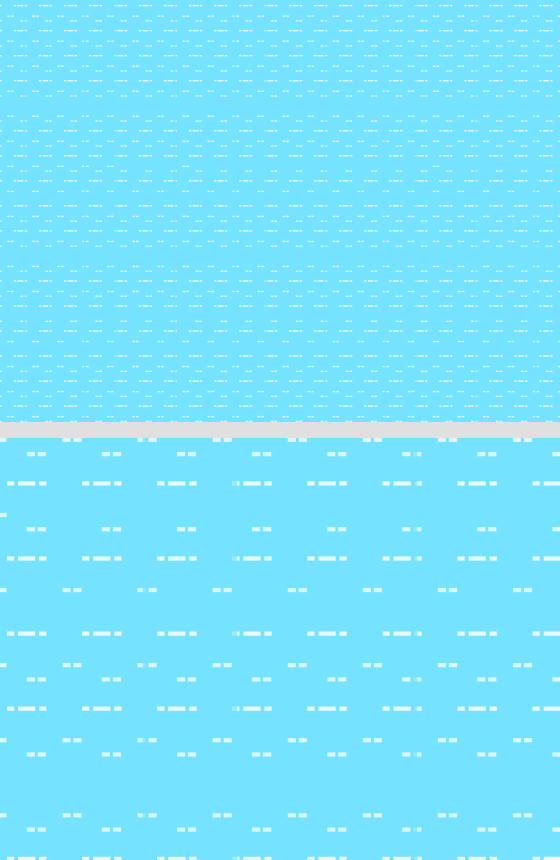
Top, the full canvas; bottom, a detail of the centre.
Write a Shadertoy shader that draws this pattern.

```glsl
// Pale dashes on a sky-blue ground: each square cell holds three staggered
// rows, one dot-dash-dot and two dash pairs. A slow beat against the cell size
// thins some dots and removes some rows, as in coarse resampling.

const vec3 GROUND = vec3(0.46, 0.89, 1.00);
const vec3 INK    = vec3(0.91, 0.985, 1.00);

const float CELLS_DOWN  = 16.86;             // cells over the canvas height
const float HALF_HEIGHT = 0.028;             // all lengths below are in cells

// Centre of each row's motif, from the top left of a cell
const vec2 TRIPLE_AT     = vec2(0.813, 0.225);
const vec2 UPPER_PAIR_AT = vec2(0.417, 0.645);
const vec2 LOWER_PAIR_AT = vec2(0.942, 0.835);

const float LONG_HALF   = 0.115;
const float DOT_HALF    = 0.048;
const float DOT_OFFSET  = 0.214;
const float PAIR_HALF   = 0.054;
const float PAIR_OFFSET = 0.073;
const float PAIR_INK    = 0.88;

// Wear: lost lines recur every BEAT cells
const float BEAT            = 1.2;
const float LOST_ROW        = 0.635;
const float LOST_ROW_REACH  = 0.08;
const vec2  LOST_ROW_RANGE  = vec2(3.0, 15.0);
const float LOST_COLUMN     = 0.985;
const float LOST_COLUMN_HALF = 0.032;
const float LOST_COLUMN_INK = 0.3;
const float PARTIAL_ROW     = 6.0;           // upper pair row that is only part lost

// Smooth coverage of a strip, given the distance from its middle
float strip(float d, float halfWidth, float px) {
    return clamp((halfWidth - abs(d)) / px + 0.5, 0.0, 1.0);
}

// Distance to the nearest lost line
float beatDistance(float x, float phase) {
    float t = (x - phase) / BEAT;
    return abs(t - round(t)) * BEAT;
}

float columnWear(float x, float px) {
    float lost = strip(beatDistance(x, LOST_COLUMN), LOST_COLUMN_HALF, px);
    return mix(1.0, LOST_COLUMN_INK, lost);
}

// 1 where the row survives, 0 where it is lost
float rowKept(float rowY) {
    bool inRange = rowY > LOST_ROW_RANGE.x && rowY < LOST_ROW_RANGE.y;
    return inRange && beatDistance(rowY, LOST_ROW) < LOST_ROW_REACH ? 0.0 : 1.0;
}

// A few columns of the partial row remain
float partialKept(vec2 cell) {
    bool remains = cell.x < 5.0 || mod(cell.x, 10.0) == 7.0;
    return cell.y == PARTIAL_ROW && remains ? 1.0 : 0.0;
}

// Two short dashes either side of the motif centre
float pairDashes(float x, float px) {
    return strip(abs(x) - PAIR_OFFSET, PAIR_HALF, px);
}

void mainImage(out vec4 fragColor, in vec2 fragCoord) {
    float px = CELLS_DOWN / iResolution.y;
    vec2 p = vec2(fragCoord.x, iResolution.y - fragCoord.y) * px;
    float wear = columnWear(p.x, px);

    // Dot, dash, dot
    vec2 cell = round(p - TRIPLE_AT);
    vec2 d = p - TRIPLE_AT - cell;
    float dots = strip(abs(d.x) - DOT_OFFSET, DOT_HALF, px) * wear;
    float ink = max(strip(d.x, LONG_HALF, px), dots);
    ink *= strip(d.y, HALF_HEIGHT, px) * rowKept(cell.y + TRIPLE_AT.y);

    // Upper pair
    cell = round(p - UPPER_PAIR_AT);
    d = p - UPPER_PAIR_AT - cell;
    float kept = max(rowKept(cell.y + UPPER_PAIR_AT.y), partialKept(cell));
    float upper = pairDashes(d.x, px) * strip(d.y, HALF_HEIGHT, px) * kept;

    // Lower pair
    cell = round(p - LOWER_PAIR_AT);
    d = p - LOWER_PAIR_AT - cell;
    kept = rowKept(cell.y + LOWER_PAIR_AT.y);
    float lower = pairDashes(d.x, px) * strip(d.y, HALF_HEIGHT, px) * kept;

    ink = max(ink, max(upper, lower) * PAIR_INK * wear);
    fragColor = vec4(mix(GROUND, INK, ink), 1.0);
}
```
